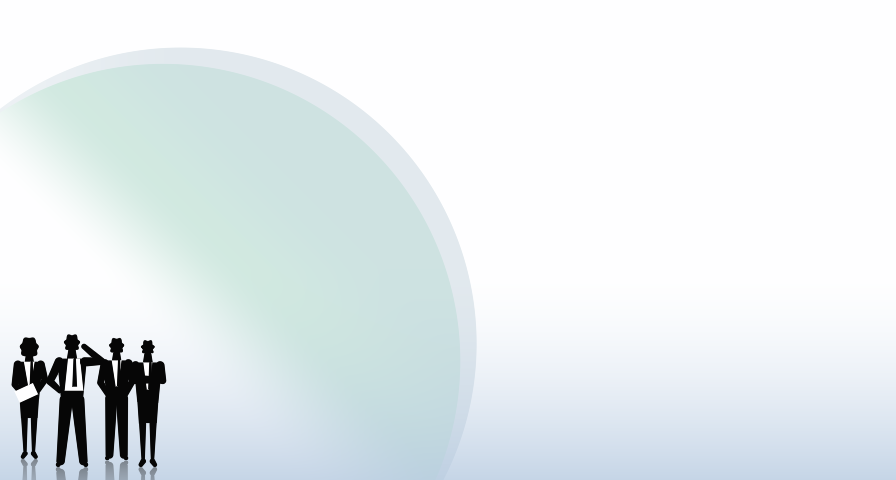
A Shadertoy shader for this background:

```glsl
// Pale backdrop: two offset discs, a mint diagonal gradient and a blue floor haze,
// with four standing silhouettes and their reflections at the lower left.
// Discs are circle distances; figures are tapered limbs posed in a loop.

const vec3 WHITE = vec3(0.998, 0.998, 1.0);
const vec3 RING = vec3(0.886, 0.914, 0.933);
const vec3 MINT = vec3(0.820, 0.913, 0.880);
const vec3 TEAL = vec3(0.806, 0.888, 0.882);
const vec3 HAZE = vec3(0.698, 0.780, 0.871);
const vec3 INK = vec3(0.025);

const vec3 OUTER_DISC = vec3(0.376, 0.284, 0.617);  // centre, radius
const vec3 INNER_DISC = vec3(0.340, 0.248, 0.619);
const float HAZE_TOP = 0.45;
const float HAZE_AMOUNT = 0.75;
const float REFLECTION = 0.42;

// Figures: feet position, height, stance
const vec4 PLACE[4] = vec4[4](
    vec4(0.061, 0.044, 0.250, 0.035), vec4(0.243, 0.041, 0.257, 0.058),
    vec4(0.308, 0.027, 0.269, 0.036), vec4(0.150, 0.027, 0.279, 0.085));
// Arms: elbow, hand, in units of figure height
const vec4 LEFT_ARM[4] = vec4[4](
    vec4(-0.120, 0.62, -0.05, 0.53), vec4(-0.130, 0.63, -0.07, 0.53),
    vec4(-0.110, 0.67, 0.05, 0.67), vec4(-0.165, 0.64, -0.09, 0.57));
const vec4 RIGHT_ARM[4] = vec4[4](
    vec4(0.130, 0.66, 0.06, 0.55), vec4(0.125, 0.64, 0.07, 0.53),
    vec4(0.115, 0.67, -0.05, 0.69), vec4(0.220, 0.79, 0.09, 0.90));
// Skirt flag, shirt half width, hair size
const vec3 DRESS[4] = vec3[4](
    vec3(1.0, 0.045, 0.074), vec3(0.0, 0.040, 0.056),
    vec3(1.0, 0.035, 0.048), vec3(0.0, 0.075, 0.055));

float cover(float d, float px) {
    return 1.0 - smoothstep(-0.6 * px, 0.6 * px, d);
}

// Capsule whose radius runs from ra to rb
float limb(vec2 p, vec2 a, vec2 b, float ra, float rb) {
    vec2 ab = b - a;
    float t = clamp(dot(p - a, ab) / dot(ab, ab), 0.0, 1.0);
    return length(p - a - ab * t) - mix(ra, rb, t);
}

// Upright trapezoid between heights y0 and y1, half widths w0 and w1
float taper(vec2 p, float y0, float y1, float w0, float w1) {
    float w = mix(w0, w1, clamp((p.y - y0) / (y1 - y0), 0.0, 1.0));
    return max(abs(p.x) - w, max(y0 - p.y, p.y - y1));
}

float arm(vec2 p, float side, vec4 pose) {
    float upper = limb(p, vec2(0.095 * side, 0.785), pose.xy, 0.035, 0.028);
    return min(upper, limb(p, pose.xy, pose.zw, 0.028, 0.021));
}

float body(vec2 p, float stance, vec3 dress) {
    vec2 m = vec2(abs(p.x), p.y);
    float angle = atan(p.y - 0.92, p.x);
    float curls = 0.006 * sin(angle * 7.0);
    float d = length((p - vec2(0.0, 0.925)) * vec2(1.0, 0.82)) - dress.z - curls;
    d = min(d, limb(p, vec2(0.0, 0.88), vec2(0.0, 0.80), 0.027, 0.04));
    d = min(d, taper(p, 0.50, 0.81, 0.082, 0.112));
    float skirt = taper(p, 0.34, 0.56, 0.070, 0.085);
    d = min(d, mix(1.0, skirt, dress.x));
    // Legs and shoes
    vec2 ankle = vec2(stance, 0.045);
    d = min(d, limb(m, vec2(0.043, 0.50), ankle,
                    mix(0.050, 0.036, dress.x), mix(0.032, 0.013, dress.x)));
    return min(d, limb(m, ankle, vec2(stance + 0.018, 0.018), 0.022, 0.018));
}

// Light clothing: open collar, tie or carried folder
float lightParts(vec2 p, int i, float px) {
    float collar = taper(p, 0.60, 0.81, 0.008, DRESS[i].y);
    if (i == 3) collar = taper(p - vec2(0.015, 0.0), 0.57, 0.81, 0.07, 0.045);
    float tie = taper(p - vec2(0.02, 0.0), 0.60, 0.82, 0.018, 0.009);
    float light = cover(max(collar, -tie), px);
    if (i == 0) {
        vec2 q = mat2(0.91, -0.42, 0.42, 0.91) * (p - vec2(-0.025, 0.55));
        vec2 edge = abs(q) - vec2(0.085, 0.052);
        light = max(light, cover(max(edge.x, edge.y), px));
    }
    return light;
}

vec3 drawFigures(vec3 col, vec2 p, float px) {
    for (int i = 0; i < 4; i++) {
        vec4 place = PLACE[i];
        vec2 q = (p - place.xy) / place.z;
        float fade = q.y < 0.0 ? REFLECTION * exp(4.0 * q.y) : 1.0;
        q.y = abs(q.y);
        float w = px / place.z;
        float arms = min(arm(q, -1.0, LEFT_ARM[i]), arm(q, 1.0, RIGHT_ARM[i]));
        float shape = min(body(q, place.w, DRESS[i]), arms);
        float light = lightParts(q, i, w);
        if (i != 0) light *= 1.0 - cover(arms, w);
        col = mix(col, INK, cover(shape, w) * fade);
        col = mix(col, WHITE, light * fade);
    }
    return col;
}

void mainImage(out vec4 fragColor, in vec2 fragCoord) {
    vec2 p = fragCoord / iResolution.y;
    float px = 1.0 / iResolution.y;

    // Rear ring, paler toward the left
    float outer = cover(length(p - OUTER_DISC.xy) - OUTER_DISC.z, px);
    float ringFade = mix(0.65, 1.0, smoothstep(0.0, 0.4, p.x));
    vec3 col = mix(WHITE, RING, outer * ringFade);

    // Front disc with a diagonal white, mint and teal gradient
    float diagonal = p.x + p.y;
    vec3 disc = mix(WHITE, MINT, smoothstep(0.63, 0.95, diagonal));
    disc = mix(disc, TEAL, smoothstep(0.92, 1.25, diagonal));
    col = mix(col, disc, cover(length(p - INNER_DISC.xy) - INNER_DISC.z, px));

    // Floor haze
    float depth = clamp(1.0 - p.y / HAZE_TOP, 0.0, 1.0);
    col = mix(col, HAZE, HAZE_AMOUNT * pow(depth, 1.7));

    fragColor = vec4(drawFigures(col, p, px), 1.0);
}
```
